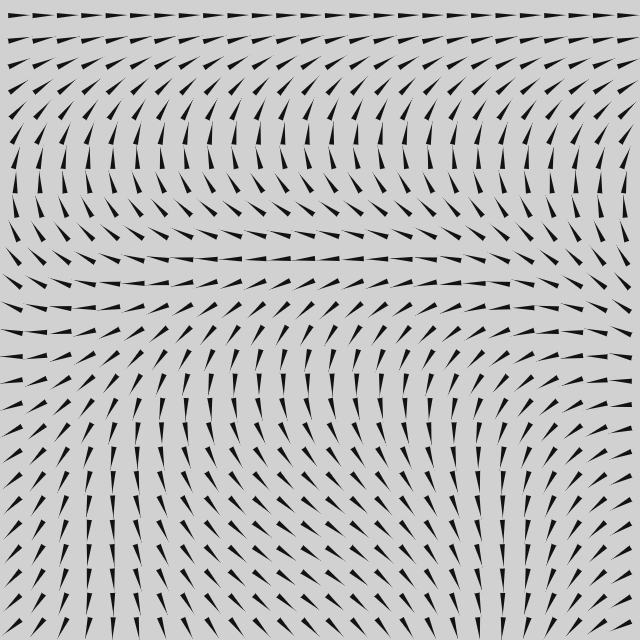
A Shadertoy shader for this pattern:

```glsl
// Flow field: a square grid of slim dark wedges on light grey, turned by a smooth angle field.
#define COUNT 26.0          // wedges across and down
#define PITCH 0.03807       // spacing of wedge centres
#define WEDGE_LENGTH 0.0339
#define WEDGE_WIDTH 0.0079
#define TURN_MEAN 2.461     // mean heading, radians
#define TURN_SWING 3.20     // heading change down the canvas
#define TURN_FREQ vec2(3.467, 2.905)
#define TURN_ORIGIN vec2(0.477, 0.679)
#define PAPER vec3(0.82)
#define INK vec3(0.07)

// Heading of the flow: a vertical wave, weakened towards the sides
float flowAngle(vec2 p) {
    vec2 phase = TURN_FREQ * (p - TURN_ORIGIN);
    float sideFade = 0.70 + 0.30 * cos(phase.x);
    return sideFade * (TURN_MEAN - TURN_SWING * sin(phase.y));
}

// Isosceles wedge with its tip on +x and its centroid at the origin
float wedgeDistance(vec2 p) {
    vec2 sideNormal = normalize(vec2(0.5 * WEDGE_WIDTH, WEDGE_LENGTH));
    vec2 fromTip = vec2(p.x - WEDGE_LENGTH * 2.0 / 3.0, abs(p.y));
    float base = -p.x - WEDGE_LENGTH / 3.0;
    return max(dot(fromTip, sideNormal), base);
}

void mainImage(out vec4 fragColor, in vec2 fragCoord) {
    float pixel = 1.0 / iResolution.y;
    vec2 p = fragCoord * pixel;
    float margin = 0.5 * (1.0 - COUNT * PITCH);
    vec2 cell = floor((p - margin) / PITCH);

    // Wedges reach past their own cell, so the neighbours are checked too
    float dist = 1.0;
    for (int j = -1; j <= 1; j++) {
        for (int i = -1; i <= 1; i++) {
            vec2 id = clamp(cell + vec2(i, j), 0.0, COUNT - 1.0);
            vec2 center = margin + (id + 0.5) * PITCH;
            float angle = flowAngle(center);
            vec2 heading = vec2(cos(angle), sin(angle));
            vec2 q = p - center;
            vec2 local = vec2(dot(q, heading), dot(q, vec2(-heading.y, heading.x)));
            dist = min(dist, wedgeDistance(local));
        }
    }

    // Edge smoothing over one pixel
    float coverage = clamp(0.5 - dist / pixel, 0.0, 1.0);
    fragColor = vec4(mix(PAPER, INK, coverage), 1.0);
}
```
